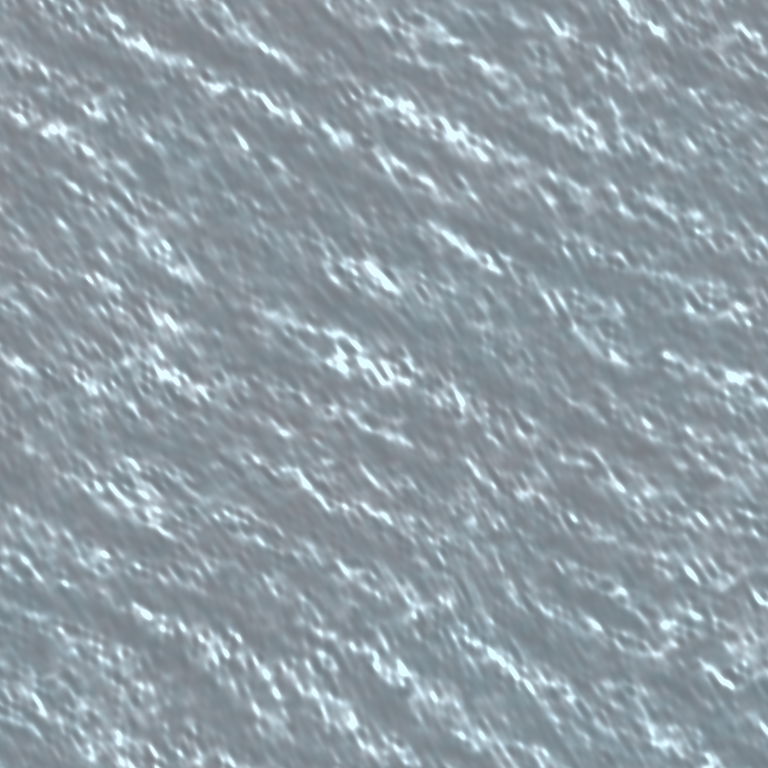
Give the GLSL for this texture, as a WebGL 1 fragment shader.

```glsl
precision highp float;
uniform vec2 u_resolution;

float hash(vec2 cell) {
  return fract(sin(dot(cell, vec2(127.1, 311.7))) * 43758.5453);
}

// Smooth value noise in -1..1
float noise(vec2 p) {
  vec2 cell = floor(p);
  vec2 f = fract(p);
  f = f * f * (3.0 - 2.0 * f);
  float low = mix(hash(cell), hash(cell + vec2(1.0, 0.0)), f.x);
  float high = mix(hash(cell + vec2(0.0, 1.0)), hash(cell + vec2(1.0, 1.0)), f.x);
  return mix(low, high, f.y) * 2.0 - 1.0;
}

// Coordinates along and across a crest that descends to the right
vec2 crestSpace(vec2 p, float slope) {
  float c = cos(slope);
  float s = sin(slope);
  return vec2(c * p.x - s * p.y, s * p.x + c * p.y);
}

// Noise stretched along the crests
float ripples(vec2 p, float slope, vec2 frequency) {
  return noise(crestSpace(p, slope) * frequency + frequency.yx);
}

// Evenly spaced crests that wander and break up along their length
float swellCrests(vec2 p) {
  vec2 q = crestSpace(p, 0.47);
  float phase = 13.0 * q.y + 0.5 * noise(q * vec2(4.0, 6.0) + 11.0);
  float strength = 0.8 + 0.7 * noise(q * vec2(7.0, 13.0) + 43.0);
  return strength * sin(6.2832 * phase);
}

// Small steep grains, each with a darker underside
float grains(vec2 p) {
  float glint = ripples(p, 0.8, vec2(44.0, 88.0));
  float sparkle = ripples(p, 1.0, vec2(80.0, 140.0));
  vec2 above = p + vec2(0.004, 0.009);
  float shade = ripples(above, 0.8, vec2(44.0, 88.0));
  float fineShade = ripples(p + vec2(0.003, 0.006), 1.0, vec2(80.0, 140.0));
  return 1.45 * glint - 0.6 * shade + 1.35 * sparkle - 0.7 * fineShade;
}

void main() {
  vec2 uv = gl_FragCoord.xy / u_resolution.y;
  vec2 bent = uv + 0.016 * vec2(noise(uv * 4.0 + 7.0), noise(uv * 4.0 + 31.0));

  // Long swell broken by shorter chop
  float swell = 0.65 * swellCrests(bent) + 0.55 * ripples(bent, 0.45, vec2(7.0, 27.0));
  float chop = ripples(bent, 0.6, vec2(19.0, 50.0));
  float wave = swell + 0.8 * chop;

  // Grains crowd on the crests and fade in the troughs
  float crest = smoothstep(-0.9, 1.1, wave);
  float height = 0.95 * wave + grains(bent) * (0.5 + 0.85 * crest);

  // Exponential response: broad grey troughs, rare bright crests
  float light = min(0.46 + 0.135 * exp(0.55 * height), 0.99);
  vec3 water = vec3(0.50, 0.54, 0.57) + (light - 0.54) * vec3(0.88, 1.0, 1.03);

  // Faint drift between blue and warm grey
  float warmth = 0.6 * noise(uv * 5.0 + 19.0) + 0.9 * noise(uv * 60.0 + 83.0) + 0.6 * (uv.y - 0.5);
  water += 0.014 * warmth * vec3(1.0, -0.3, -0.5);

  gl_FragColor = vec4(clamp(water, 0.0, 1.0), 1.0);
}
```
